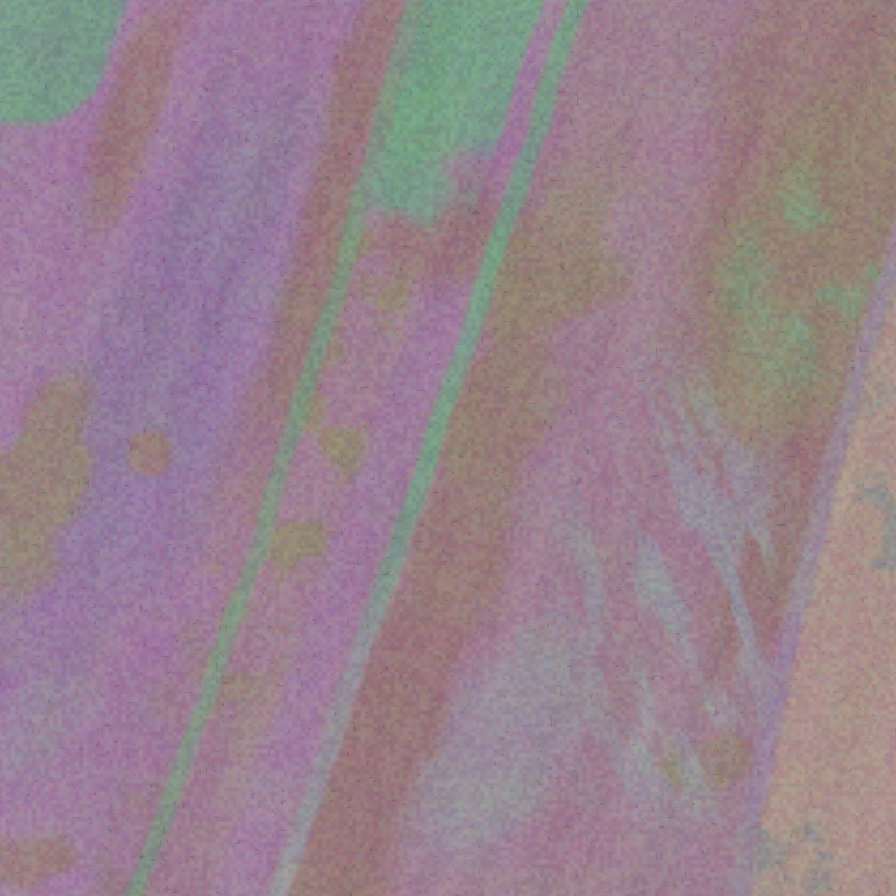
A three.js fragment shader for this texture:

```glsl
// Draws a weathered, slanted mosaic of mauve, brown and green bands with fine colour grain.
varying vec2 vUv;

const vec3 MAUVE  = vec3(0.62, 0.50, 0.57);
const vec3 PURPLE = vec3(0.62, 0.49, 0.62);
const vec3 VIOLET = vec3(0.57, 0.48, 0.62);
const vec3 BROWN  = vec3(0.59, 0.47, 0.47);
const vec3 OLIVE  = vec3(0.57, 0.52, 0.44);
const vec3 GREEN  = vec3(0.46, 0.62, 0.53);
const vec3 PALE   = vec3(0.59, 0.58, 0.62);
const vec3 TAN    = vec3(0.67, 0.58, 0.55);
const float SLANT = 0.33;        // sideways lean of the bands per unit of height
const float WARP = 0.07;         // raggedness of the patches
const float MOTTLE = 0.07;       // strength of the soft blotches
const float GRAIN = 0.09;        // strength of the fine colour grain
const float GRAIN_SCALE = 210.0;

float hash(vec2 p) {
  vec3 q = fract(vec3(p.xyx) * 0.1031);
  q += dot(q, q.yzx + 33.33);
  return fract((q.x + q.y) * q.z);
}

float noise(vec2 p) {
  vec2 i = floor(p), f = fract(p);
  f = f * f * (3.0 - 2.0 * f);
  return mix(mix(hash(i), hash(i + vec2(1, 0)), f.x),
             mix(hash(i + vec2(0, 1)), hash(i + vec2(1, 1)), f.x), f.y);
}

float fbm(vec2 p) {
  float sum = 0.0, amp = 0.53;
  for (int i = 0; i < 4; i++) {
    sum += amp * noise(p);
    p = p * 2.03 + 17.3;
    amp *= 0.5;
  }
  return sum;
}

// Soft ellipse leaning with the bands
float blob(vec2 p, vec2 centre, vec2 radius) {
  vec2 d = p - centre;
  d.x -= SLANT * d.y;
  return 1.0 - smoothstep(0.6, 1.2, length(d / radius));
}

float band(float x, float halfWidth, float blur) {
  return 1.0 - smoothstep(halfWidth - blur, halfWidth + blur, abs(x));
}

void main() {
  vec2 p = vUv;
  float y = p.y;
  vec2 rough = vec2(fbm(p * 13.0), fbm(p * 13.0 + 41.0)) - 0.5;
  vec2 w = p + WARP * rough;
  float blotch = fbm(p * 18.0 + 70.0);
  float streak = fbm(vec2((p.x - SLANT * y) * 38.0 + 20.0, y * 5.0));
  float wobble = 0.012 * rough.x;

  // Signed distances across the two long seams and the sandy border
  float seamR = p.x - (0.311 + 0.345 * y - 0.012 * y * y) + wobble;
  float seamL = p.x - (0.152 + 0.37 * y - 0.06 * y * y) + wobble;
  float border = p.x - (0.833 + 0.17 * y + 0.1 * y * y) + wobble;

  // Broad fields
  vec3 col = mix(PURPLE, MAUVE, smoothstep(-0.06, 0.02, seamL + 0.06 * rough.y));
  col = mix(col, VIOLET, 0.9 * blob(w, vec2(0.21, 0.62), vec2(0.12, 0.31)));
  col = mix(col, VIOLET, 0.5 * blob(w, vec2(0.06, 0.33), vec2(0.08, 0.15)));
  col = mix(col, BROWN, 0.85 * band(seamL + 0.035 + 0.05 * rough.y, 0.028, 0.018)
                             * smoothstep(0.3, 0.7, y));
  col = mix(col, BROWN, 0.4 * band(seamL + 0.02, 0.035, 0.02) * smoothstep(0.4, 0.6, blotch));

  // Brown and olive ground
  float strip = band(seamR - 0.062 + 0.1 * rough.x, 0.062, 0.025);
  col = mix(col, mix(BROWN, OLIVE, 0.75 * smoothstep(0.2, 0.75, y)),
            0.9 * strip * (1.0 - smoothstep(0.68, 0.92, y)));
  col = mix(col, BROWN, 0.85 * blob(w, vec2(0.93, 0.86), vec2(0.15, 0.3)));
  col = mix(col, OLIVE, 0.8 * blob(w, vec2(0.91, 0.68), vec2(0.13, 0.24)));
  col = mix(col, BROWN, 0.8 * blob(w, vec2(0.87, 0.39), vec2(0.06, 0.19)));
  col = mix(col, GREEN, 0.5 * blob(w, vec2(0.91, 0.69), vec2(0.10, 0.12))
                            * smoothstep(0.45, 0.7, blotch));
  col = mix(col, OLIVE, 0.8 * blob(w, vec2(0.05, 0.46), vec2(0.05, 0.14)));
  col = mix(col, BROWN, 0.8 * blob(w, vec2(0.15, 0.88), vec2(0.04, 0.14)));
  col = mix(col, OLIVE, 0.7 * blob(w, vec2(0.80, 0.15), vec2(0.045, 0.035)));
  col = mix(col, BROWN, 0.8 * blob(w, vec2(0.03, 0.04), vec2(0.06, 0.04)));
  col = mix(col, BROWN, 0.9 * band(length(p - vec2(0.167, 0.493)) + wobble, 0.027, 0.007));

  // Mottled panel between the seams
  float panel = smoothstep(0.0, 0.015, seamL) * (1.0 - smoothstep(-0.075, -0.055, seamR));
  col = mix(col, OLIVE, 0.75 * panel * smoothstep(0.45, 0.65, blotch) * smoothstep(0.1, 0.35, y));
  col = mix(col, PURPLE, 0.9 * band(seamR + 0.043, 0.03, 0.012));
  col = mix(col, BROWN, 0.8 * blob(w, vec2(0.50, 0.73), vec2(0.07, 0.07)));

  // Pale haze and leaning strands
  col = mix(col, PALE, 0.7 * blob(w, vec2(0.56, 0.16), vec2(0.08, 0.14)));
  col = mix(col, PALE, 0.4 * blob(w, vec2(0.06, 0.19), vec2(0.05, 0.07)));
  float strands = fbm(vec2(p.x * 38.0 + y * 11.0, y * 9.0));
  float strandArea = 1.0 - smoothstep(0.5, 1.2, length((w - vec2(0.76, 0.32)) / vec2(0.14, 0.28)));
  col = mix(col, PALE, 0.9 * strandArea * smoothstep(0.42, 0.62, strands));

  // Green inlays and seam lines
  float inlay = smoothstep(0.0, 0.014, seamL) * (1.0 - smoothstep(-0.046, -0.032, seamR));
  col = mix(col, GREEN, 0.95 * inlay * smoothstep(0.74, 0.84, y + 0.22 * rough.y));
  float corner = length(max(vec2(p.x - 0.06 - SLANT * (y - 0.92), 0.92 - y), 0.0)) + wobble;
  col = mix(col, GREEN, 0.9 * band(corner, 0.056, 0.009));
  vec3 seamTint = mix(PALE, GREEN, smoothstep(0.22, 0.46, y));
  col = mix(col, seamTint, 0.85 * band(seamR, 0.011, 0.006));
  col = mix(col, mix(GREEN, OLIVE, 0.25), 0.8 * band(seamL, 0.010, 0.007));
  col = mix(col, PURPLE + 0.02, 0.6 * band(seamL + 0.078, 0.009, 0.008) * smoothstep(0.5, 0.8, y));

  // Sandy corner with a lilac rim
  col = mix(col, mix(PALE, PURPLE, 0.4), 0.75 * band(border + 0.008, 0.012, 0.008));
  vec3 sand = mix(TAN, PALE - 0.05, 0.7 * smoothstep(0.56, 0.72, blotch));
  col = mix(col, sand, smoothstep(-0.004, 0.010, border));

  // Mottling, streaks and fine colour grain
  col += MOTTLE * (blotch - 0.5) * vec3(-0.3, 1.0, -0.5) + 0.05 * (streak - 0.5);
  vec2 g = p * GRAIN_SCALE;
  vec3 grain = vec3(noise(g), noise(g + 311.0), noise(g + 577.0)) - 0.5;
  col += GRAIN * mix(grain, vec3(grain.y), 0.4);
  col -= 0.06 * smoothstep(0.86, 0.97, noise(g * 1.3 + 91.0));
  gl_FragColor = vec4(col, 1.0);
}
```
